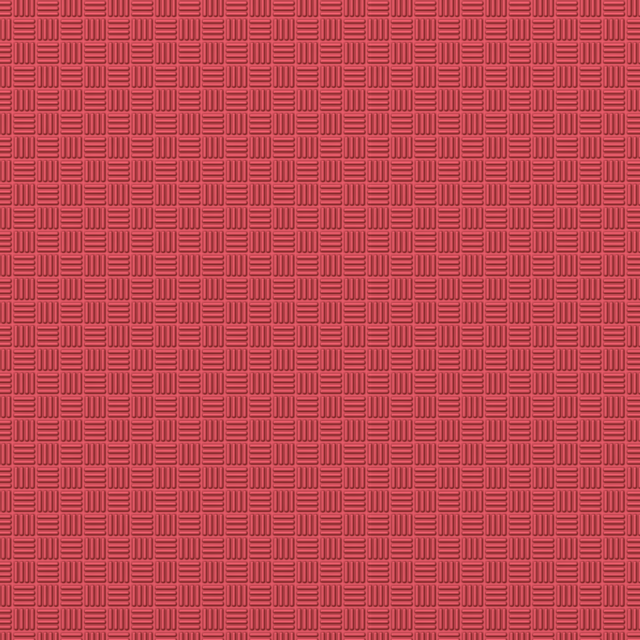
A WebGL 2 fragment shader for this pattern:

```glsl
#version 300 es
precision highp float;
// Embossed red basket weave: square cells of four ribs, alternately upright and level.

#define CELLS 27.13
#define ORIGIN vec2(0.0195, 0.9724)
#define RIB_PITCH 0.23
#define RIB_RADIUS 0.077
#define RIB_REACH 0.45
#define OUTLINE_WIDTH 0.036
#define OUTLINE_DEPTH 0.52
#define RELIEF 0.36
#define SEAM_WIDTH 0.03
#define WEAR 0.025
#define SAMPLES 3

uniform vec2 u_resolution;
out vec4 outColor;

const vec3 SHADOW_RED = vec3(0.49, 0.15, 0.15);
const vec3 LIGHT_RED = vec3(0.94, 0.375, 0.435);
const vec2 LIGHT_DIR = vec2(-0.55, 0.835);

vec2 hashGradient(vec2 cell) {
    vec2 h = vec2(dot(cell, vec2(127.1, 311.7)), dot(cell, vec2(269.5, 183.3)));
    return fract(sin(h) * 43758.5) * 2.0 - 1.0;
}

float gradientNoise(vec2 p) {
    vec2 i = floor(p), f = fract(p);
    vec2 u = f * f * f * (f * (f * 6.0 - 15.0) + 10.0);
    vec2 e = vec2(0.0, 1.0);
    float low = mix(dot(hashGradient(i), f),
                    dot(hashGradient(i + e.yx), f - e.yx), u.x);
    float high = mix(dot(hashGradient(i + e.xy), f - e.xy),
                     dot(hashGradient(i + e.yy), f - e.yy), u.x);
    return mix(low, high, u.y);
}

// Bell curve centred on zero
float bell(float x, float width) {
    return exp(-x * x / (width * width));
}

// Tone of the relief, 0 in the deepest shade to 1 on lit edges
float weaveTone(vec2 p) {
    vec2 cell = floor(p);
    vec2 q = fract(p) - 0.5;
    bool upright = mod(cell.x + cell.y, 2.0) < 0.5;
    vec2 rib = upright ? q.yx : q; // x runs along the rib

    // Nearest of the four round-ended ribs
    float index = clamp(floor(rib.y / RIB_PITCH), -2.0, 1.0) + 0.5;
    float halfLength = RIB_REACH - RIB_RADIUS;
    vec2 offset = vec2(rib.x - clamp(rib.x, -halfLength, halfLength),
                       rib.y - index * RIB_PITCH);
    float reach = length(offset);
    float d = reach - RIB_RADIUS;
    vec2 normal = (upright ? offset.yx : offset) / max(reach, 0.001);
    float facing = dot(normal, LIGHT_DIR);

    // Dark outline, heavier on the shaded side, and a glint on the lit flank
    float tone = upright ? 0.74 : 0.78;
    tone -= (OUTLINE_DEPTH - RELIEF * facing) * bell(d, OUTLINE_WIDTH);
    tone += RELIEF * (0.35 + 0.65 * facing) * bell(d + 0.052, 0.036);

    // Thin bright seam between cells
    vec2 edge = 0.5 - abs(q);
    tone += 0.17 * bell(min(edge.x, edge.y), SEAM_WIDTH);
    return clamp(tone, 0.0, 1.08);
}

void main() {
    vec2 uv = gl_FragCoord.xy / u_resolution;

    // Average several points inside the pixel
    float tone = 0.0;
    for (int j = 0; j < SAMPLES; j++) {
        for (int i = 0; i < SAMPLES; i++) {
            vec2 jitter = (vec2(i, j) + 0.5) / float(SAMPLES) - 0.5;
            vec2 point = (gl_FragCoord.xy + jitter) / u_resolution;
            tone += weaveTone((point - ORIGIN) * CELLS);
        }
    }
    tone /= float(SAMPLES * SAMPLES);

    // Slight unevenness and a faint upright seam
    tone += WEAR * gradientNoise(uv * 60.0);
    tone += 0.05 * bell(uv.x - 0.579, 0.0012);

    vec3 color = mix(SHADOW_RED, LIGHT_RED, clamp(tone, 0.0, 1.08));
    color *= mix(0.985, 1.01, uv.y);
    outColor = vec4(color, 1.0);
}
```
